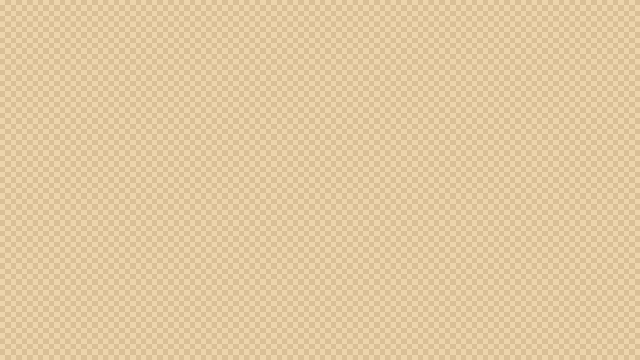
Give the GLSL for this pattern, as a Shadertoy shader.

```glsl
// A fine two-tone checkerboard in warm sand colours, edge to edge.
// Each axis gives a crisp square wave of +1 and -1; the product of
// the two waves picks the light or the dark tone of every cell.

const vec2 CELL_COUNT = vec2(118.0, 67.0);   // cells across and down
const float EDGE_SOFTNESS = 0.15;            // ramp width as a share of a pixel
const vec3 LIGHT_SAND = vec3(0.93, 0.83, 0.67);
const vec3 DARK_SAND  = vec3(0.85, 0.75, 0.59);

// Alternates +1 and -1 per unit cell, with a ramp of the given width at edges.
vec2 squareWave(vec2 cell, vec2 rampWidth) {
    vec2 parity = 1.0 - 2.0 * mod(floor(cell), 2.0);
    vec2 edgeDistance = 0.5 - abs(fract(cell) - 0.5);
    return parity * clamp(edgeDistance / (0.5 * rampWidth), 0.0, 1.0);
}

// Returns 1 on light cells and 0 on dark cells.
float checker(vec2 cell, vec2 rampWidth) {
    vec2 wave = squareWave(cell, rampWidth);
    return 0.5 + 0.5 * wave.x * wave.y;
}

void mainImage(out vec4 fragColor, in vec2 fragCoord) {
    // Canvas position and edge ramp, both measured in cells
    vec2 cell = fragCoord / iResolution.xy * CELL_COUNT;
    vec2 rampWidth = EDGE_SOFTNESS * CELL_COUNT / iResolution.xy;

    vec3 color = mix(DARK_SAND, LIGHT_SAND, checker(cell, rampWidth));
    fragColor = vec4(color, 1.0);
}
```
